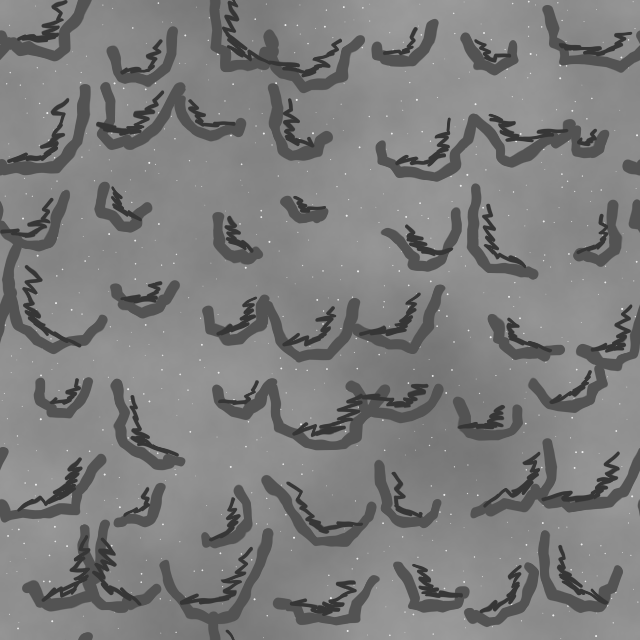
Write a WebGL 2 fragment shader that draws this pattern.

```glsl
#version 300 es
precision highp float;
// Foggy grey ground with fine pale specks, scattered with thick bowl-shaped strokes
// that each hold a thin zigzag scribble. Shapes live on a jittered, wrapping grid and
// are drawn as distances to polylines; all noise wraps, so the canvas tiles.

uniform vec2 u_resolution;
out vec4 fragColor;

const float GRID = 7.0;              // bowls per side
const float SPECK_GRID = 42.0;       // speck cells per side
const float SPECK_SHARE = 0.5;
const float STROKE_RADIUS = 0.0082;
const float SCRIBBLE_RADIUS = 0.0029;
const int STROKE_STEPS = 10;
const float CELL_JITTER = 0.25;
const float WOBBLE = 0.0085;
const float FOG_MEAN = 0.54;
const float FOG_CONTRAST = 0.21;
const vec3 STROKE_COLOR = vec3(0.325);
const vec3 SCRIBBLE_COLOR = vec3(0.21);
const vec3 SPECK_COLOR = vec3(0.93);

struct Bowl { float size, width, left, right, side; };

// Integer hash of a cell and a salt, giving two values in 0..1
vec2 hash(vec2 cell, float salt) {
    uvec3 v = uvec3(ivec3(vec3(cell, salt))) * 1664525u + 1013904223u;
    v.x += v.y * v.z; v.y += v.z * v.x; v.z += v.x * v.y;
    v ^= v >> 16u;
    v.x += v.y * v.z; v.y += v.z * v.x;
    return vec2(v.xy >> 8u) / 16777216.0;
}

// Value noise that repeats after freq cells
vec2 noise(vec2 uv, float freq, float salt) {
    vec2 p = uv * freq, i = floor(p), f = p - i;
    f = f * f * f * (f * (f * 6.0 - 15.0) + 10.0);
    vec2 a = mod(i, freq), b = mod(i + 1.0, freq);
    return mix(mix(hash(a, salt), hash(vec2(b.x, a.y), salt), f.x),
               mix(hash(vec2(a.x, b.y), salt), hash(b, salt), f.x), f.y);
}

float fog(vec2 uv) {
    float sum = 0.0, amp = 0.5, freq = 3.0;
    for (int i = 0; i < 7; i++) {
        sum += amp * (noise(uv, freq, float(i) + 1.0).x - 0.5);
        freq *= 2.0;
        amp *= 0.56;
    }
    return sum;
}

float segment(vec2 p, vec2 a, vec2 b) {
    vec2 pa = p - a, ba = b - a;
    return length(pa - ba * clamp(dot(pa, ba) / max(dot(ba, ba), 1e-9), 0.0, 1.0));
}

// Bowl profile: t runs from the left tip (-1) over the bottom (0) to the right tip (1)
vec2 profile(Bowl b, float t) {
    float arm = t < 0.0 ? b.left : b.right;
    return vec2(b.width * sign(t) * pow(abs(t), 0.6), arm * t * t);
}

Bowl makeBowl(vec2 id) {
    vec2 r = hash(id, 20.0), q = hash(id, 21.0);
    float size = mix(0.4, 1.2, sqrt(r.x));
    float side = r.y < 0.5 ? -1.0 : 1.0;
    float tall = size * mix(0.055, 0.125, q.x), low = size * mix(0.01, 0.075, q.y);
    float width = size * mix(0.045, 0.075, hash(id, 22.0).x);
    return Bowl(size, width, side < 0.0 ? tall : low, side < 0.0 ? low : tall, side);
}

float strokeDistance(vec2 p, Bowl b, vec2 id) {
    float d = 1.0;
    vec2 last = vec2(0.0);
    for (int i = 0; i <= STROKE_STEPS; i++) {
        float t = 2.0 * float(i) / float(STROKE_STEPS) - 1.0;
        vec2 q = profile(b, t) + (hash(id, 30.0 + float(i)) - 0.5) * 2.0 * WOBBLE * b.size;
        if (i > 0) d = min(d, segment(p, last, q));
        last = q;
    }
    return d;
}

// Zigzag running down the inside of the taller arm
float scribbleDistance(vec2 p, Bowl b, vec2 id) {
    float d = 1.0;
    vec2 last = vec2(0.0);
    int teeth = int(mix(3.0, 16.0, b.size));
    for (int i = 0; i <= teeth; i++) {
        float u = float(i) / float(teeth);
        float t = b.side * mix(0.8, -0.15, u);
        vec2 r = hash(id, 60.0 + float(i));
        vec2 q = profile(b, t) + vec2(-b.side * abs(t), 1.0) * (0.011 + 0.011 * b.size);
        float reach = float(i % 2) * mix(0.012, 0.036, r.x) * mix(0.55, 1.0, u) * b.size;
        q += vec2(-b.side, -0.35) * reach + (r.yx - 0.5) * 0.008 * b.size;
        if (i > 0) d = min(d, segment(p, last, q));
        last = q;
    }
    return d;
}

float speckMask(vec2 uv, float pixel) {
    vec2 p = uv * SPECK_GRID, cell = floor(p);
    vec2 place = hash(cell, 90.0), look = hash(cell, 91.0);
    float d = length(p - cell - mix(vec2(0.1), vec2(0.9), place)) / SPECK_GRID;
    float radius = mix(0.0005, 0.0014, look.y * look.y);
    float dot = 1.0 - smoothstep(radius - 0.5 * pixel, radius + 0.7 * pixel, d);
    return dot * step(look.x, SPECK_SHARE) * mix(0.45, 1.0, look.y);
}

void main() {
    vec2 uv = gl_FragCoord.xy / u_resolution;
    float pixel = 1.0 / min(u_resolution.x, u_resolution.y);
    vec2 bent = uv + (noise(uv, 48.0, 10.0) - 0.5) * 0.006;

    // Nearest stroke and scribble among the neighbouring cells
    vec2 home = floor(uv * GRID);
    float stroke = 1.0, scribble = 1.0;
    for (int k = 0; k < 9; k++) {
        vec2 cell = home + vec2(k % 3, k / 3) - 1.0;
        vec2 id = mod(cell, GRID);
        Bowl b = makeBowl(id);
        vec2 p = bent - (cell + 0.5 + (hash(id, 23.0) - 0.5) * 2.0 * CELL_JITTER) / GRID;
        if (length(p) > 0.17) continue;
        float tilt = (hash(id, 24.0).x - 0.5) * 0.8;
        p = mat2(cos(tilt), -sin(tilt), sin(tilt), cos(tilt)) * p;
        p.y += 0.4 * max(b.left, b.right);
        stroke = min(stroke, strokeDistance(p, b, id));
        scribble = min(scribble, scribbleDistance(p, b, id));
    }

    // Layers from the ground up
    vec3 color = vec3(FOG_MEAN + FOG_CONTRAST * fog(uv));
    color = mix(color, SPECK_COLOR, speckMask(uv, pixel));
    color = mix(STROKE_COLOR, color, smoothstep(-0.7, 0.7, (stroke - STROKE_RADIUS) / pixel));
    color = mix(SCRIBBLE_COLOR, color, smoothstep(-0.7, 0.7, (scribble - SCRIBBLE_RADIUS) / pixel));
    fragColor = vec4(color, 1.0);
}
```
